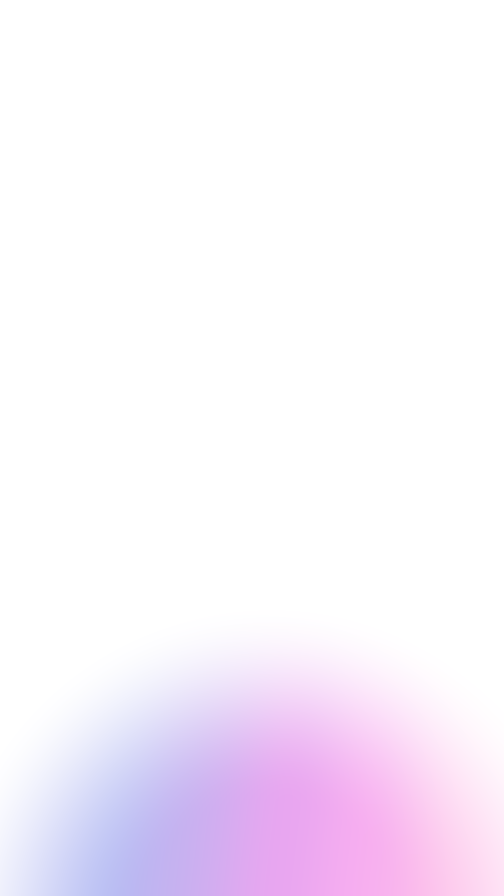
Write a Shadertoy shader that draws this background.

```glsl
// A soft dome of light rising from the bottom edge of a white canvas.
// One blurred disc gives the coverage; a slightly tilted horizontal ramp
// carries its tint from periwinkle through orchid to rose.

// Geometry, in units of the canvas width
const vec2  GLOW_CENTER = vec2(0.535, -0.075);
const float GLOW_INNER  = 0.26;   // fully tinted inside this radius
const float GLOW_OUTER  = 0.66;   // fully faded beyond this radius
const float RAMP_TILT   = 0.12;   // lean of the colour bands

// Palette
const vec3 PAPER      = vec3(1.0);
const vec3 PERIWINKLE = vec3(0.705, 0.730, 0.950);
const vec3 VIOLET     = vec3(0.790, 0.690, 0.940);
const vec3 ORCHID     = vec3(0.910, 0.650, 0.940);
const vec3 PINK       = vec3(0.965, 0.680, 0.940);
const vec3 ROSE       = vec3(0.990, 0.755, 0.915);

// Tint along the ramp, left to right
vec3 glowTint(float t) {
    vec3 tint = mix(PERIWINKLE, VIOLET, smoothstep(0.18, 0.40, t));
    tint = mix(tint, ORCHID, smoothstep(0.34, 0.56, t));
    tint = mix(tint, PINK, smoothstep(0.54, 0.72, t));
    return mix(tint, ROSE, smoothstep(0.68, 0.92, t));
}

// Opacity of the blurred disc
float glowCoverage(vec2 p) {
    return 1.0 - smoothstep(GLOW_INNER, GLOW_OUTER, distance(p, GLOW_CENTER));
}

void mainImage(out vec4 fragColor, in vec2 fragCoord) {
    vec2 p = fragCoord / iResolution.x;
    vec3 tint = glowTint(p.x - RAMP_TILT * p.y);
    fragColor = vec4(mix(PAPER, tint, glowCoverage(p)), 1.0);
}
```
